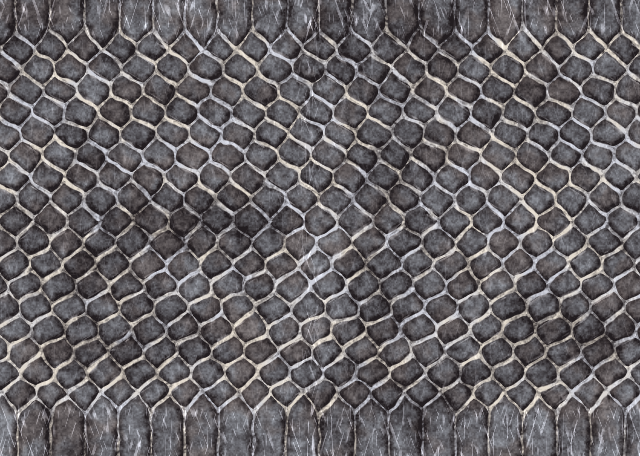
Write a WebGL 2 fragment shader that draws this texture.

```glsl
#version 300 es
precision highp float;

#define COLUMNS 19.0      // scales across the canvas
#define ROW_PITCH 0.645   // row spacing, in scale widths
#define BELLY_ROW 9.0     // rows from the spine to the long edge scales
#define SPINE 0.515       // height of the middle row
#define SLANT 0.5         // extra sideways drift of the rows
#define JITTER 0.14       // irregularity of the scale positions
#define RIDGE 0.036       // half width of the pale ridges
#define ROUNDING 27.0     // higher gives sharper scale corners
#define WEAR_X -0.3       // position of the worn vertical streak
#define GRAIN 0.34        // strength of the fine grain

uniform vec2 u_resolution;
out vec4 outColor;

const vec3 SHADOW = vec3(0.135, 0.115, 0.125);
const vec3 SLATE  = vec3(0.475, 0.480, 0.505);
const vec3 BROWN  = vec3(0.400, 0.350, 0.335);
const vec3 CREAM  = vec3(0.890, 0.855, 0.805);
const vec3 SILVER = vec3(0.810, 0.820, 0.860);

float hash(vec2 p) {
  vec3 q = fract(p.xyx * 0.1031);
  q += dot(q, q.yzx + 33.33);
  return fract((q.x + q.y) * q.z);
}

float noise(vec2 p) {
  vec2 i = floor(p), f = fract(p);
  f = f * f * (3.0 - 2.0 * f);
  return mix(mix(hash(i), hash(i + vec2(1, 0)), f.x),
             mix(hash(i + vec2(0, 1)), hash(i + vec2(1, 1)), f.x), f.y);
}

float fbm(vec2 p) {
  float sum = 0.0, amp = 0.5;
  for (int i = 0; i < 4; i++) {
    sum += amp * noise(p);
    p = mat2(1.6, 1.2, -1.2, 1.6) * p + 7.3;
    amp *= 0.5;
  }
  return sum;
}

// Sideways drift of a row: staggered, leaning most between spine and edge
float rowShift(float row) {
  float k = abs(row);
  return 0.5 * k + SLANT * (1.0 - cos(3.14159 * k / BELLY_ROW));
}

// Vector from p to a scale's seed; edge scales extend outward without end
vec2 toSeed(vec2 p, vec2 id) {
  vec2 wobble = vec2(hash(id + 31.7), hash(id + 78.2)) - 0.5;
  vec2 d = vec2(id.x - rowShift(id.y), id.y * ROW_PITCH) + JITTER * wobble - p;
  if (abs(id.y) > BELLY_ROW - 0.5) {
    d.y -= 0.15 * sign(id.y);
    if (d.y * id.y < 0.0) d.y = 0.0;
  }
  return d;
}

vec2 neighbour(vec2 p, float row, int n) {
  float r = row + float(n / 5 - 2);
  return vec2(round(p.x + rowShift(r)) + float(n % 5 - 2), r);
}

// Thin scuffs running in a few directions
float scratches(vec2 p) {
  float sum = 0.0;
  for (int i = 0; i < 3; i++) {
    float a = -0.3 + 0.33 * float(i);
    vec2 q = mat2(cos(a), -sin(a), sin(a), cos(a)) * p + 19.0 * float(i);
    sum += smoothstep(0.78, 0.95, noise(q * vec2(19.0, 2.0)));
  }
  return sum;
}

void main() {
  vec2 p = (gl_FragCoord.xy - u_resolution * vec2(0.5, SPINE)) / u_resolution.x * COLUMNS;
  float pixel = COLUMNS / u_resolution.x;
  vec2 q = p + 0.08 * (vec2(noise(p * 3.1), noise(p * 3.1 + 40.0)) - 0.5);
  float row = clamp(round(q.y / ROW_PITCH), -BELLY_ROW, BELLY_ROW);

  // Nearest scale
  vec2 own = vec2(9.0), id = vec2(0.0);
  for (int n = 0; n < 25; n++) {
    vec2 c = neighbour(q, row, n), d = toSeed(q, c);
    if (abs(c.y) <= BELLY_ROW && dot(d, d) < dot(own, own)) { own = d; id = c; }
  }

  // Rounded distance to its border, and the border's direction
  float sum = 1e-6;
  vec2 normal = vec2(0.0);
  for (int n = 0; n < 25; n++) {
    vec2 c = neighbour(q, row, n), d = toSeed(q, c), gap = d - own;
    if (abs(c.y) > BELLY_ROW || dot(gap, gap) < 1e-5) continue;
    vec2 dir = normalize(gap);
    float w = exp(-ROUNDING * dot(0.5 * (own + d), dir));
    sum += w;
    normal += w * dir;
  }
  float edge = -log(sum) / ROUNDING;
  normal /= sum;

  // Mottled scale body with a dark rim
  float belly = smoothstep(BELLY_ROW - 0.7, BELLY_ROW - 0.2, abs(p.y) / ROW_PITCH);
  float patchy = fbm(p * 0.55 + 5.0), mottle = fbm(p * 5.0);
  float fine = mix(noise(p * 12.0), noise(p * 22.0 + 3.0), 0.55);
  float body = smoothstep(0.02, 0.24, edge + 0.12 * (mottle - 0.47));
  float light = 0.16 + 0.56 * body + 0.8 * (mottle - 0.47) + 0.8 * (patchy - 0.47);
  light += 0.16 * (hash(id + 3.0) - 0.5) + 2.0 * GRAIN * (fine - 0.5);
  light += 0.3 * dot(normal, vec2(-0.4, 0.9)) * (1.0 - body);
  float brownness = smoothstep(0.4, 0.65, fbm(p * 1.3 + 60.0)) * 0.55 + 0.25 * (1.0 - body);
  vec3 color = mix(SHADOW, mix(SLATE, BROWN, brownness), clamp(light, 0.0, 1.35));

  // Fibres follow the long sloping borders, mirrored at the spine
  float side = p.y < 0.0 ? -1.0 : 1.0;
  vec2 along = vec2(0.84, -0.54 * side), across = vec2(0.54 * side, 0.84);
  float fibre = noise(vec2(dot(p, along) * 3.0, dot(p, across) * 17.0));
  float sloping = smoothstep(-0.1, 0.4, normal.x * normal.y * side);

  // Pale ridges, broad and bright on those borders, thin and broken elsewhere
  float fray = noise(p * 6.0 + 11.0);
  float width = RIDGE * (0.65 + 0.65 * sloping + 1.0 * (fray - 0.5));
  float ridge = 1.0 - smoothstep(width * 0.6, width * 1.2 + 0.6 * pixel, edge);
  float gloss = 0.58 + 0.28 * sloping + 0.6 * (fine - 0.5) + 0.5 * (fibre - 0.5);
  gloss += 0.9 * (patchy - 0.47) - 0.2 * belly;
  vec3 ridgeColor = mix(SILVER, CREAM, smoothstep(0.3, 0.6, fbm(p * 0.9 + 90.0)));
  color = mix(color, ridgeColor, ridge * clamp(gloss, 0.1, 1.0));

  // Loose fibres beside the ridges
  float loose = smoothstep(0.58, 0.85, fibre) * (1.0 - smoothstep(0.05, 0.17, edge));
  color += 0.3 * loose * sloping * (1.0 - ridge) * (1.0 - belly);

  // Scuffs, mostly on the edge scales and the worn streak
  float streak = exp(-pow((p.x - WEAR_X) / 0.22, 2.0));
  color += SILVER * scratches(p) * (0.07 + 0.2 * belly + 0.16 * streak);

  outColor = vec4(clamp(color, 0.0, 1.0), 1.0);
}
```
